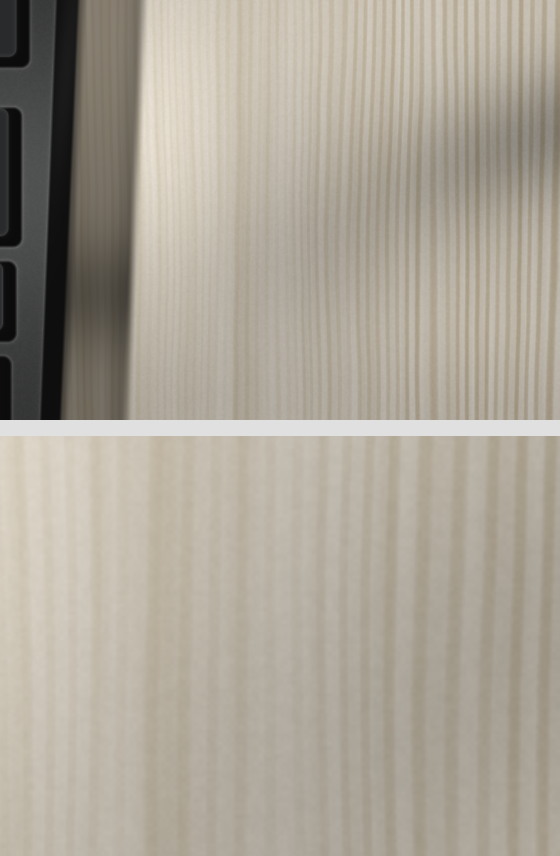
Top: the whole. Bottom: its middle third, enlarged.
Give the GLSL for this texture, as a WebGL 1 fragment shader.

```glsl
precision highp float;
// Pale wood desk with upright grain, lit from the left, beside a dark keyboard edge.
// Grain is a warped stripe phase plus stretched noise; soft light pools shade it,
// and the keyboard is layered on top from slanted edges and rounded boxes.
uniform vec2 u_resolution;

float hash(vec2 p) {
  p = fract(p * vec2(0.1031, 0.1173));
  p += dot(p, p.yx + 33.33);
  return fract((p.x + p.y) * p.x * 7.13);
}

float noise(vec2 p) {
  vec2 cell = floor(p);
  vec2 f = fract(p);
  f = f * f * (3.0 - 2.0 * f);
  float low = mix(hash(cell), hash(cell + vec2(1.0, 0.0)), f.x);
  float high = mix(hash(cell + vec2(0.0, 1.0)), hash(cell + 1.0), f.x);
  return mix(low, high, f.y);
}

// Soft elliptical pool, 1 at the centre and turned by an angle
float pool(vec2 p, vec2 centre, vec2 radius, float angle) {
  float c = cos(angle);
  float s = sin(angle);
  vec2 d = p - centre;
  d = vec2(c * d.x + s * d.y, c * d.y - s * d.x) / radius;
  return exp(-dot(d, d));
}

float boxDistance(vec2 p, vec2 centre, vec2 halfSize, float corner) {
  vec2 d = abs(p - centre) - halfSize + corner;
  return length(max(d, 0.0)) + min(max(d.x, d.y), 0.0) - corner;
}

// Coverage of the inside of a shape with a softened rim
float cover(float distance, float blur) {
  return 1.0 - smoothstep(-blur, blur, distance);
}

// Amount of tan grain: broad rings on the right, faint streaks on the left
float grain(vec2 p) {
  float bend = 0.022 * noise(p * vec2(2.5, 2.2) + 7.0)
             + 0.003 * noise(p * vec2(14.0, 9.0));
  float x = p.x + bend;
  float phase = 58.0 * x - 9.0 * x * x + 1.3 * noise(vec2(x * 13.0, p.y * 0.7));
  float rings = smoothstep(-0.35, 1.0, sin(6.2832 * phase));
  float streaks = noise(vec2(x * 75.0, p.y * 1.6 + 3.0));
  float broad = noise(vec2(x * 24.0, p.y * 0.8 + 9.0));
  float ringZone = smoothstep(0.62, 1.05, p.x);
  float strength = mix(0.22, 0.72, ringZone) * (0.55 + 0.75 * broad);
  return rings * strength + 0.32 * streaks + 0.22 * broad * (1.0 - ringZone);
}

// Brightness of the desk where the lamp reaches it
float lampLight(vec2 p) {
  float light = 0.715 + 0.05 * smoothstep(0.35, 1.0, p.y);
  light += 0.14 * pool(p, vec2(0.36, 0.63), vec2(0.20, 0.36), 0.0);
  light += 0.04 * pool(p, vec2(0.75, 0.95), vec2(0.45, 0.30), 0.0);
  light += 0.035 * pool(p, vec2(1.12, 0.24), vec2(0.25, 0.22), 0.4);
  light -= 0.20 * pool(p, vec2(1.34, 0.70), vec2(0.40, 0.15), 0.35);
  light -= 0.045 * pool(p, vec2(0.75, 0.38), vec2(0.28, 0.18), 0.6);
  return light - 0.03 * smoothstep(0.25, 0.0, p.y);
}

vec3 desk(vec2 p, float caseEdge) {
  float lit = smoothstep(-0.016, 0.014, p.x - mix(0.303, 0.343, p.y));
  float shade = mix(0.47, 0.55, smoothstep(0.35, 0.95, p.y));
  shade -= 0.13 * pool(p, vec2(0.22, 0.30), vec2(0.30, 0.13), 0.0);
  shade -= 0.07 * smoothstep(0.09, 0.15, p.x - caseEdge);
  shade *= mix(0.62, 1.0, smoothstep(0.0, 0.025, p.x - caseEdge));
  vec3 light = mix(shade * vec3(1.0, 0.95, 0.87),
                   lampLight(p) * vec3(1.03, 1.0, 0.95), lit);
  vec3 tanTint = vec3(0.87, 0.835, 0.755);
  float bumps = noise(p * 170.0) + noise(p * 310.0) - 1.0;
  return light * mix(vec3(1.0), tanTint, grain(p)) + 0.013 * bumps * lit;
}

vec3 keyboard(vec2 p, float frameEdge, float px) {
  float tone = 0.20 + 0.12 * pool(p, vec2(0.06, 0.56), vec2(0.30, 0.36), 0.0);
  tone += 0.016 * (noise(p * 260.0) - 0.5);
  vec3 color = tone * vec3(0.98, 1.0, 0.99);
  // Four keys run down the left margin; the second one is longer
  float top = 1.03;
  for (int i = 0; i < 4; i++) {
    float n = float(i);
    float tall = i == 1 ? 0.33 : 0.19;
    float right = mix(0.070, 0.026, sqrt(n / 3.0) * 0.4 + n * 0.2);
    vec2 centre = vec2(right - 0.10, top - 0.5 * tall);
    float well = boxDistance(p, centre, vec2(0.10, 0.5 * tall), 0.020);
    float cap = boxDistance(p, centre + vec2(-0.032, 0.012),
                            vec2(0.10, 0.5 * tall - 0.014), 0.018);
    color += 0.07 * exp(-abs(well - 0.004) * 350.0);
    color = mix(color, vec3(0.045), cover(well, 0.002 + px));
    color = mix(color, vec3(0.16, 0.165, 0.17), cover(cap, 0.002 + px));
    color += 0.12 * exp(-abs(cap) * 400.0);
    top -= tall + (i == 0 ? 0.097 : 0.036);
  }
  // Bevel and black outer wall of the case
  float wall = p.x - frameEdge;
  color += 0.05 * exp(-abs(wall + 0.004) * 300.0);
  vec3 wallColor = vec3(0.055 + 0.05 * pool(p, vec2(0.16, 0.85), vec2(0.03, 0.3), -0.1));
  return mix(color, wallColor, smoothstep(-0.004, 0.004, wall));
}

void main() {
  vec2 p = gl_FragCoord.xy / u_resolution.y;
  float px = 1.0 / u_resolution.y;
  float frameEdge = mix(0.097, 0.135, p.y);
  float caseEdge = mix(0.144, 0.187, p.y);
  vec3 color = mix(keyboard(p, frameEdge, px), desk(p, caseEdge),
                   smoothstep(-0.005, 0.005, p.x - caseEdge));
  gl_FragColor = vec4(clamp(color, 0.0, 1.0), 1.0);
}
```
